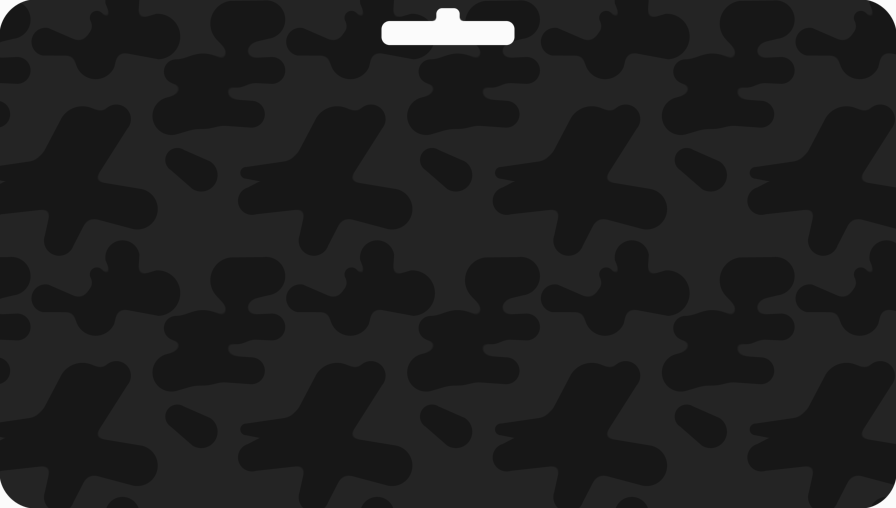
Reproduce this pattern procedurally as a Shadertoy shader.

```glsl
#define CARD vec2(768.0, 435.0)
#define TILE vec2(218.3, 219.7)
#define BLEND 9.0
#define CORNER_RADIUS 32.0
#define GROUND vec3(0.141)
#define PATCH vec3(0.090)
#define CUTOUT vec3(0.985)

float smoothUnion(float a, float b, float k) {
    float h = max(k - abs(a - b), 0.0) / k;
    return min(a, b) - 0.25 * k * h * h;
}

float join(float a, float b) {
    return smoothUnion(a, b, BLEND);
}

// Tapered capsule; each end holds centre and radius
float limb(vec2 p, vec3 a, vec3 b) {
    vec2 axis = b.xy - a.xy;
    float t = clamp(dot(p - a.xy, axis) / dot(axis, axis), 0.0, 1.0);
    return length(p - a.xy - t * axis) - mix(a.z, b.z, t);
}

float roundedBox(vec2 p, vec2 halfSize, float radius) {
    vec2 q = abs(p) - halfSize + radius;
    return length(max(q, 0.0)) + min(max(q.x, q.y), 0.0) - radius;
}

// Moves p into the tile centred on the given point
vec2 wrapAround(vec2 p, vec2 centre) {
    return p - TILE * round((p - centre) / TILE);
}

float largePatch(vec2 p) {
    p = wrapAround(p, vec2(280.0, 155.0));
    float crown = limb(p, vec3(318.0, 102.0, 12.5), vec3(275.0, 152.0, 22.0));
    float shoulder = limb(p, vec3(289.0, 112.0, 21.0), vec3(272.0, 140.0, 19.0));
    float prong = limb(p, vec3(211.0, 148.0, 5.0), vec3(252.0, 149.0, 12.0));
    float leftArm = limb(p, vec3(216.0, 172.0, 12.0), vec3(262.0, 158.0, 21.0));
    float rightArm = limb(p, vec3(285.0, 168.0, 15.0), vec3(336.0, 179.0, 17.5));
    float leg = limb(p, vec3(269.0, 206.0, 13.0), vec3(282.0, 170.0, 18.0));
    float d = join(join(crown, shoulder), prong);
    d = join(join(d, rightArm), leg);
    // The left arm skips the prong so that their notch stays open
    return min(d, join(leftArm, leg));
}

float knobbedPatch(vec2 p) {
    p = wrapAround(p, vec2(91.0, 246.0));
    float tail = limb(p, vec3(39.0, 255.5, 12.0), vec3(70.0, 262.0, 5.5));
    float belly = limb(p, vec3(82.0, 270.0, 17.5), vec3(92.0, 248.0, 13.0));
    float bump = limb(p, vec3(83.0, 235.0, 6.0), vec3(92.0, 250.0, 9.0));
    float knob = limb(p, vec3(105.0, 220.5, 14.7), vec3(109.0, 245.0, 9.0));
    float lobe = limb(p, vec3(135.0, 251.0, 19.5), vec3(95.0, 253.0, 10.0));
    float d = join(join(tail, belly), lobe);
    return smoothUnion(join(d, knob), bump, 4.0);
}

float stackedPatch(vec2 p) {
    p = wrapAround(p, vec2(188.0, 278.0));
    float cap = limb(p, vec3(200.0, 240.0, 19.7), vec3(228.0, 236.5, 16.5));
    float neck = limb(p, vec3(203.0, 248.0, 9.0), vec3(203.0, 285.0, 9.0));
    float upperLeft = limb(p, vec3(151.0, 281.0, 10.5), vec3(180.0, 283.0, 12.0));
    float upperRight = limb(p, vec3(233.0, 280.0, 11.5), vec3(200.0, 280.0, 10.0));
    float trunk = limb(p, vec3(174.0, 285.0, 19.0), vec3(175.0, 306.0, 20.0));
    float lowerLeft = limb(p, vec3(147.0, 319.0, 16.3), vec3(172.0, 312.0, 16.0));
    float lowerRight = limb(p, vec3(215.5, 317.5, 11.5), vec3(180.0, 315.0, 11.5));
    float d = join(join(cap, neck), join(upperLeft, upperRight));
    d = join(d, trunk);
    return join(d, join(lowerLeft, lowerRight));
}

float smallPatch(vec2 p) {
    p = wrapAround(p, vec2(164.0, 146.0));
    return limb(p, vec3(152.0, 137.0, 10.3), vec3(172.5, 150.0, 14.0));
}

float hangSlot(vec2 p) {
    float bar = roundedBox(p - vec2(384.0, 28.3), vec2(57.0, 10.3), 7.0);
    float notch = roundedBox(p - vec2(384.0, 16.0), vec2(10.0, 9.0), 5.0);
    return smoothUnion(bar, notch, 4.0);
}

void mainImage(out vec4 fragColor, in vec2 fragCoord) {
    // Card units, with y pointing down
    vec2 uv = fragCoord / iResolution.xy;
    vec2 p = vec2(uv.x, 1.0 - uv.y) * CARD;
    float soft = 0.75 * CARD.x / iResolution.x;

    // Camouflage
    float patches = min(min(largePatch(p), knobbedPatch(p)),
                        min(stackedPatch(p), smallPatch(p)));
    vec3 color = mix(PATCH, GROUND, smoothstep(-soft, soft, patches));

    // Rounded corners and hanging slot
    float outside = roundedBox(p - 0.5 * CARD, 0.5 * CARD + soft, CORNER_RADIUS);
    float cut = min(-outside, hangSlot(p));
    color = mix(CUTOUT, color, smoothstep(-soft, soft, cut));

    fragColor = vec4(color, 1.0);
}
```
